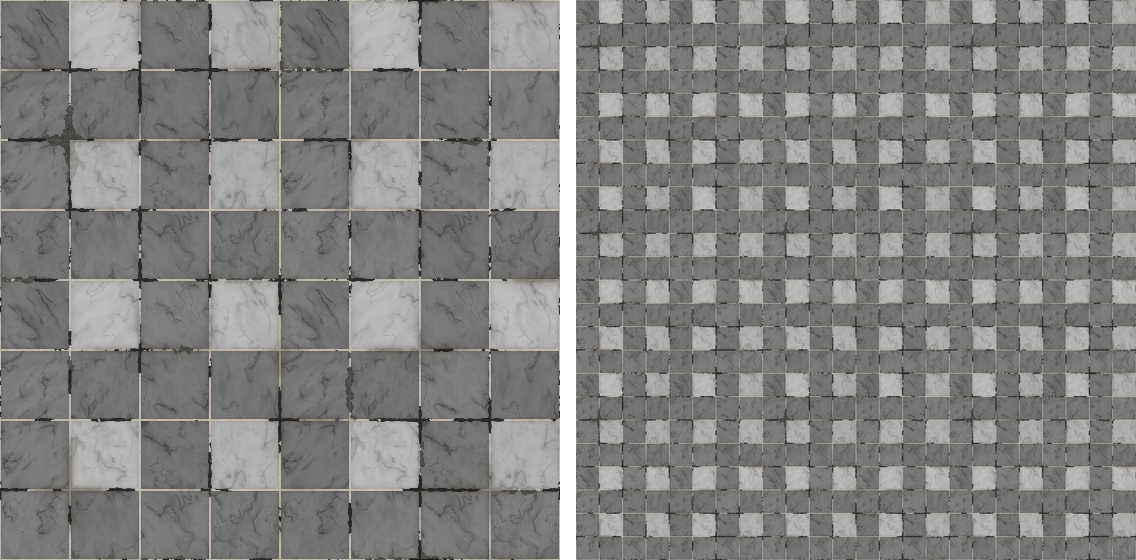
Left, the tile; right, the same tile 3 across and 3 down.
This texture is drawn by a Shadertoy shader. Its source:

```glsl
// Worn marble floor: 8 x 8 square tiles, light ones at every second column and row,
// with cream grout. Warped gradient noise draws the veins; wrapped noise along the
// joints places rust, chipped patches and blackened grout, so the canvas tiles.

const float TILES = 8.0;            // tiles across and down
const float VARIANTS = 4.0;         // marble patterns recur after this many tiles
const float GROUT_HALF = 0.0125;    // half joint width, in tiles
const float VEIN_SCALE = 2.3;       // vein cells per tile
const float VEIN_PERIOD = 64.0;
const float RUST_AMOUNT = 0.55;
const float CHIP_LEVEL = 0.31;      // higher means fewer chipped patches
const float SOOT_LEVEL = 0.17;      // higher means less blackened grout

const vec3 DARK_MARBLE = vec3(0.470, 0.470, 0.467);
const vec3 LIGHT_MARBLE = vec3(0.705, 0.703, 0.700);
const vec3 GROUT = vec3(0.77, 0.74, 0.68);
const vec3 RUST = vec3(0.31, 0.26, 0.22);
const vec3 SOOT = vec3(0.10, 0.10, 0.10);
const vec3 CHIP_DARK = vec3(0.25, 0.245, 0.23);
const vec3 CHIP_LIGHT = vec3(0.53, 0.525, 0.51);

vec2 hash2(vec2 p) {
    vec3 h = fract(p.xyx * vec3(0.1031, 0.1030, 0.0973));
    h += dot(h, h.yzx + 33.33);
    return fract((h.xx + h.yz) * h.zy);
}

float cornerSlope(vec2 cell, vec2 offset, float period) {
    float angle = 6.2832 * hash2(mod(cell, period) + 3.0).x;
    return dot(vec2(cos(angle), sin(angle)), offset);
}

// Gradient noise that wraps after a whole number of cells
float gradientNoise(vec2 p, float period) {
    vec2 i = floor(p), f = p - i;
    vec2 u = f * f * f * (f * (f * 6.0 - 15.0) + 10.0);
    vec2 e = vec2(1.0, 0.0);
    return mix(
        mix(cornerSlope(i, f, period), cornerSlope(i + e, f - e, period), u.x),
        mix(cornerSlope(i + e.yx, f - e.yx, period), cornerSlope(i + 1.0, f - 1.0, period), u.x),
        u.y);
}

float fbm(vec2 p, float period) {
    float sum = 0.0, weight = 0.6;
    for (int octave = 0; octave < 4; octave++) {
        sum += weight * gradientNoise(p, period);
        p = p * 2.0 + 7.0;
        period *= 2.0;
        weight *= 0.5;
    }
    return sum;
}

// Thin line along the zero level of the noise
float vein(vec2 p, float width) {
    return 1.0 - smoothstep(0.0, width, abs(gradientNoise(p, VEIN_PERIOD)));
}

// Brightness factor of one marble tile; local runs from 0 to 1
float marble(vec2 local, vec2 seed, float isLight) {
    vec2 rnd = hash2(seed + 17.0);
    float angle = mix(-0.9, 0.9, rnd.x);
    mat2 turn = mat2(cos(angle), sin(angle), -sin(angle), cos(angle));
    vec2 stretch = vec2(1.25, mix(0.45, 1.0, rnd.y));
    vec2 q = turn * (local - 0.5) * stretch * VEIN_SCALE + floor(hash2(seed + 5.0) * 50.0) + rnd;
    float cloud = fbm(q * 0.8 + 21.0, VEIN_PERIOD);
    float grain = fbm(q * 4.0 + 9.0, VEIN_PERIOD);
    q += 0.75 * vec2(fbm(q * 1.5, VEIN_PERIOD), fbm(q * 1.5 + 31.0, VEIN_PERIOD));

    float gaps = smoothstep(-0.15, 0.35, gradientNoise(q * 1.2 + 11.0, VEIN_PERIOD));
    float fineGaps = smoothstep(-0.05, 0.35, gradientNoise(q * 1.4 + 43.0, VEIN_PERIOD));
    float veins = 0.22 * gaps * vein(q, 0.05)
                + 0.13 * gaps * vein(q, 0.24)
                + 0.17 * fineGaps * vein(q * 2.1 + 15.0, 0.07);
    float smudge = 0.16 * smoothstep(0.12, 0.5, cloud + 0.4 * grain);
    float contrast = mix(1.0, 0.62, isLight);
    return 1.0 + contrast * (0.22 * cloud + 0.09 * grain - veins - smudge);
}

void mainImage(out vec4 fragColor, in vec2 fragCoord) {
    vec2 p = fragCoord / iResolution.xy * TILES;
    float pixel = TILES / min(iResolution.x, iResolution.y);
    vec2 id = mod(floor(p), TILES), local = fract(p);
    vec2 toEdge = min(local, 1.0 - local);
    float joint = min(toEdge.x, toEdge.y);

    // Marble body with a slightly different shade per tile
    float isLight = mod(id.x, 2.0) * mod(id.y, 2.0);
    vec3 color = mix(DARK_MARBLE, LIGHT_MARBLE, isLight);
    color *= marble(local, mod(id, VARIANTS), isLight);
    color *= 1.0 + 0.09 * (hash2(id + 61.0).x - 0.5);
    color *= 1.0 - 0.16 * exp(-joint * 32.0);

    // Joint lines, then rust creeping out of them
    float ragged = fbm(p * 8.0, TILES * 8.0);
    float line = 1.0 - smoothstep(GROUT_HALF - 0.5 * pixel, GROUT_HALF + 0.5 * pixel, joint);
    float rust = smoothstep(0.02, 0.42, gradientNoise(p + 0.37, TILES) + 0.4 * ragged);
    color = mix(color, RUST, RUST_AMOUNT * rust * exp(-joint * 26.0));
    color = mix(color, GROUT * (1.0 + 0.12 * ragged - 0.3 * rust), line);

    // Chipped patches with ragged borders
    float chipField = gradientNoise(p + vec2(0.5, 3.45), TILES) + 0.55 * ragged - 3.8 * joint;
    float chip = smoothstep(-0.02, 0.02, chipField - CHIP_LEVEL);
    vec3 chipColor = mix(CHIP_DARK, CHIP_LIGHT, isLight) * (1.0 + 0.5 * ragged);
    color = mix(color, chipColor, 0.85 * chip);

    // Blackened, crumbling stretches of grout
    float sootField = gradientNoise(p * 2.0 + vec2(0.6, 5.4), TILES * 2.0) + 0.5 * ragged;
    float soot = smoothstep(0.0, 0.06, sootField - SOOT_LEVEL);
    soot *= 1.0 - smoothstep(0.014, 0.014 + max(pixel, 0.01), joint + 0.035 * ragged);
    color = mix(color, SOOT, 0.9 * soot);

    fragColor = vec4(clamp(color, 0.0, 1.0), 1.0);
}
```
